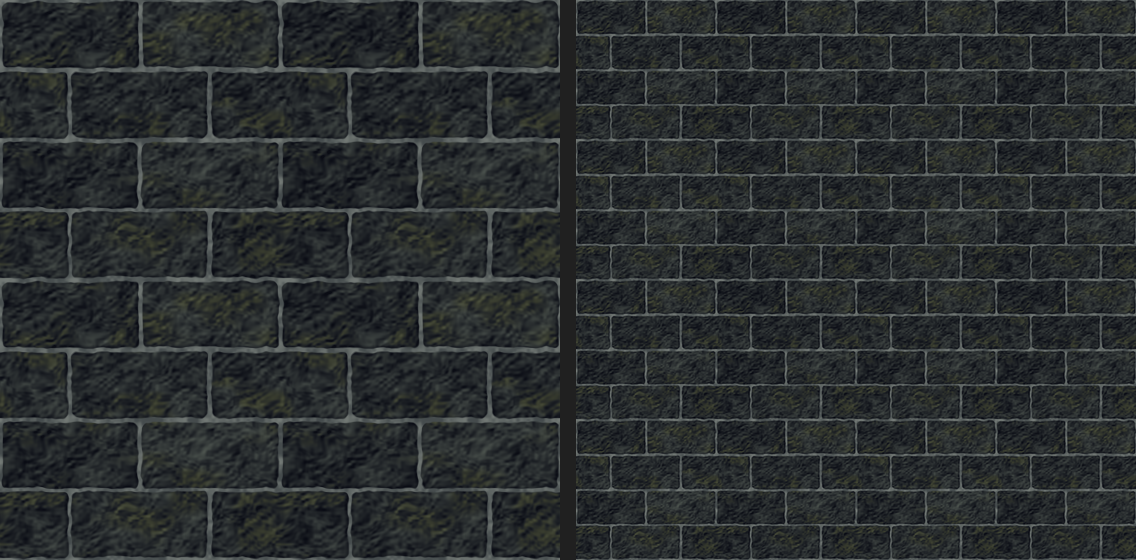
Left, the tile; right, the same tile 2 across and 2 down.
Write a Shadertoy shader that draws this texture.

```glsl
#define GRID vec2(4.0, 8.0)
#define VARIANTS vec2(2.0, 4.0)
#define JOINT vec2(0.0038, 0.0040)
#define CORNER 0.007
#define WOBBLE 0.0065
#define CONTRAST 1.0
#define STONE_DARK vec3(0.060, 0.070, 0.098)
#define STONE_LIGHT vec3(0.235, 0.258, 0.250)
#define OLIVE vec3(1.10, 1.06, 0.82)
#define MORTAR_DARK vec3(0.27, 0.295, 0.30)
#define MORTAR_LIGHT vec3(0.45, 0.475, 0.46)

float hash(vec2 p) {
    uvec2 q = uvec2(ivec2(p)) * uvec2(1597334673u, 3812015801u);
    uint n = (q.x ^ q.y) * 1597334673u;
    n = (n ^ (n >> 15)) * 2246822519u;
    return float((n ^ (n >> 13)) >> 8) / 16777216.0;
}

// Value noise that wraps once per unit square
float noise(vec2 p, vec2 freq, float seed) {
    p *= freq;
    vec2 i = floor(p), f = fract(p);
    f = f * f * (3.0 - 2.0 * f);
    vec2 a = mod(i, freq) + seed * 131.0;
    vec2 b = mod(i + 1.0, freq) + seed * 131.0;
    return mix(mix(hash(a), hash(vec2(b.x, a.y)), f.x),
               mix(hash(vec2(a.x, b.y)), hash(b), f.x), f.y);
}

// Rough stone face: slanted cleavage, grain and broad patches, centred on zero
float stoneRelief(vec2 p) {
    vec2 warp = vec2(noise(p, vec2(16.0), 1.0), noise(p, vec2(16.0), 2.0)) - 0.5;
    vec2 w = p + 0.025 * warp;
    vec2 slant = vec2(w.x, 2.0 * w.y - w.x);
    float cleavage = noise(slant, vec2(32.0, 28.0), 3.0) - 0.5;
    float grain = noise(w, vec2(72.0, 88.0), 4.0) - 0.5;
    float patches = noise(w, vec2(12.0, 18.0), 5.0) - 0.5;
    return 0.65 * cleavage + 0.60 * grain + 0.45 * patches;
}

float roundedBox(vec2 p, vec2 halfSize, float radius) {
    vec2 q = abs(p) - halfSize + radius;
    return length(max(q, 0.0)) + min(max(q.x, q.y), 0.0) - radius;
}

void mainImage(out vec4 fragColor, in vec2 fragCoord) {
    vec2 uv = fragCoord / iResolution.xy;
    vec2 tile = uv * GRID / VARIANTS;

    // Running bond: every other course moves by half a block
    vec2 g = uv * GRID;
    g.x += 0.5 * mod(floor(g.y) + 1.0, 2.0);
    vec2 id = mod(floor(g), VARIANTS);
    vec2 local = (fract(g) - 0.5) / GRID;

    // Uneven outline with chipped corners
    vec2 ragged = vec2(noise(tile, vec2(22.0), 6.0), noise(tile, vec2(22.0), 7.0)) - 0.5;
    vec2 fine = vec2(noise(tile, vec2(60.0), 8.0), noise(tile, vec2(60.0), 9.0)) - 0.5;
    vec2 jitter = vec2(hash(id + 40.0), hash(id + 60.0)) - 0.5;
    vec2 p = local + WOBBLE * (0.65 * ragged + 0.35 * fine) + 0.0025 * jitter;
    float chip = CORNER * (0.4 + 1.6 * noise(tile, vec2(14.0), 10.0));
    float d = roundedBox(p, 0.5 / GRID - JOINT, chip);
    float soft = max(0.0018, 0.75 / iResolution.y);
    float mortarMask = smoothstep(-soft, soft, d);

    // Stone tone, lit from the upper left
    float relief = stoneRelief(tile);
    float lit = relief - stoneRelief(tile + vec2(-0.004, 0.006));
    float tone = 0.48 + CONTRAST * (0.85 * relief + 0.40 * lit);
    tone += 0.20 * (hash(id + 20.0) - 0.5);
    tone += 0.14 * (noise(uv, vec2(3.0, 4.0), 11.0) - 0.5);

    // Shadowed rim, deepest along the lower and right edges
    float lowerRight = max(smoothstep(0.030, 0.054, -p.y), smoothstep(0.100, 0.118, p.x));
    tone -= smoothstep(-0.008, 0.0, d) * (0.12 + 0.28 * lowerRight);
    vec3 stone = mix(STONE_DARK, STONE_LIGHT, clamp(tone, -0.12, 1.35));
    float tint = smoothstep(0.45, 0.85, noise(tile, vec2(9.0, 14.0), 12.0));
    stone *= mix(vec3(1.0), OLIVE, tint * smoothstep(0.2, 0.8, tone));

    // Weathered mortar
    float wear = 0.6 * noise(tile, vec2(26.0), 13.0) + 0.4 * noise(tile, vec2(80.0), 14.0);
    vec3 mortar = mix(MORTAR_DARK, MORTAR_LIGHT, smoothstep(0.15, 0.95, wear));

    fragColor = vec4(mix(stone, mortar, mortarMask), 1.0);
}
```
